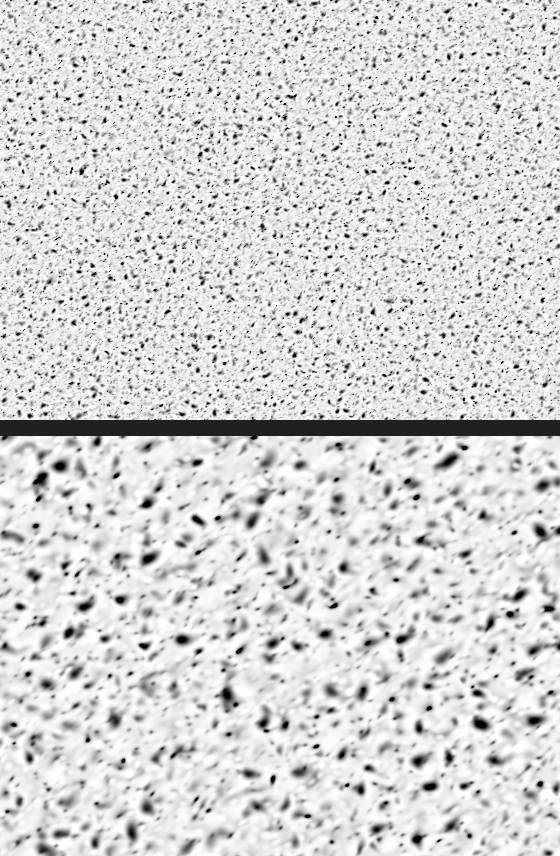
Top: the whole. Bottom: its middle third, enlarged.
Write a Shadertoy shader that draws this texture.

```glsl
// Pale rough plaster: slanted grey grain peppered with small dark, soft-tailed pits.

const float SLANT = 0.55;          // direction of the grain, in radians
const float GRAIN_STRETCH = 1.5;   // length of a grain against its width
const float GRAIN_SHADE = 0.08;    // typical darkness of the grain
const float GRAIN_CONTRAST = 0.74;

vec3 hash3(vec2 cell, float seed) {
    vec3 h = fract(vec3(cell.xyx + seed) * vec3(0.1031, 0.1030, 0.0973));
    h += dot(h, h.yxz + 33.33);
    return fract((h.xxy + h.yzz) * h.zyx);
}

vec2 rotate(vec2 v, float angle) {
    float c = cos(angle), s = sin(angle);
    return vec2(c * v.x + s * v.y, c * v.y - s * v.x);
}

// Bump with an opposite rim, given the squared distance from its centre.
float rimmedBump(float d, float rim) {
    return (1.0 - rim * d) * exp(-d);
}

// Cellular noise: one light or dark bump per cell, with a spread of about 1.
// The full rim balances each bump, so no broad clouds appear.
float bumps(vec2 p, float frequency, float seed) {
    p *= frequency;
    vec2 base = floor(p);
    float sum = 0.0;
    for (int y = -1; y <= 1; y++)
    for (int x = -1; x <= 1; x++) {
        vec2 cell = base + vec2(x, y);
        vec3 h = hash3(cell, seed);
        vec2 q = p - cell - h.xy;
        sum += (2.0 * h.z - 1.0) * rimmedBump(5.0 * dot(q, q), 1.0);
    }
    return 4.4 * sum;
}

// Scattered bent pits: a crisp left edge, a shadow fading right, a pale rim.
float pits(vec2 p, float frequency, float coverage, float depth, vec2 radius, float seed) {
    p *= frequency;
    vec2 base = floor(p);
    float shade = 0.0;
    for (int y = -1; y <= 1; y++)
    for (int x = -1; x <= 1; x++) {
        vec2 cell = base + vec2(x, y);
        vec3 place = hash3(cell, seed);
        vec3 form = hash3(cell, seed + 57.0);
        float angle = SLANT + 2.2 * (form.x - 0.5);
        vec2 centre = cell + mix(vec2(0.1), vec2(0.9), place.xy);
        vec2 q = rotate(p - centre, angle) / (radius * mix(0.7, 1.3, form.y));
        q.y += 0.6 * (form.z - 0.5) * q.x * q.x;
        q.x *= q.x < 0.0 ? 1.3 : 0.8;
        float present = step(place.z, coverage);
        shade += present * depth * place.z / coverage * rimmedBump(dot(q, q), 0.6);
    }
    return shade;
}

// Three sizes of slanted grain; the exponential keeps most of it pale.
float grain(vec2 p) {
    vec2 g = rotate(p, SLANT);
    g.x /= GRAIN_STRETCH;
    float tone = 0.52 * bumps(g, 60.0, 3.0)
               + 0.62 * bumps(g, 108.0, 11.0)
               + 0.58 * bumps(g, 180.0, 23.0);
    return GRAIN_SHADE * exp(GRAIN_CONTRAST * tone);
}

void mainImage(out vec4 fragColor, in vec2 fragCoord) {
    vec2 p = fragCoord / iResolution.y;

    // Layered sines bend the outlines slightly.
    vec2 warped = p + 0.0011 * sin(p.yx * vec2(211.0, 187.0) + 3.0 * sin(p * 47.0));

    float shade = grain(warped);
    shade += pits(warped, 33.0, 1.0, 1.15, vec2(0.235, 0.15), 5.0);
    shade += pits(warped + 0.37, 48.0, 1.0, 0.55, vec2(0.25, 0.17), 19.0);
    shade += pits(warped + 0.71, 13.0, 0.10, 0.8, vec2(0.14, 0.09), 31.0);

    fragColor = vec4(vec3(clamp(1.0 - shade, 0.0, 1.0)), 1.0);
}
```
